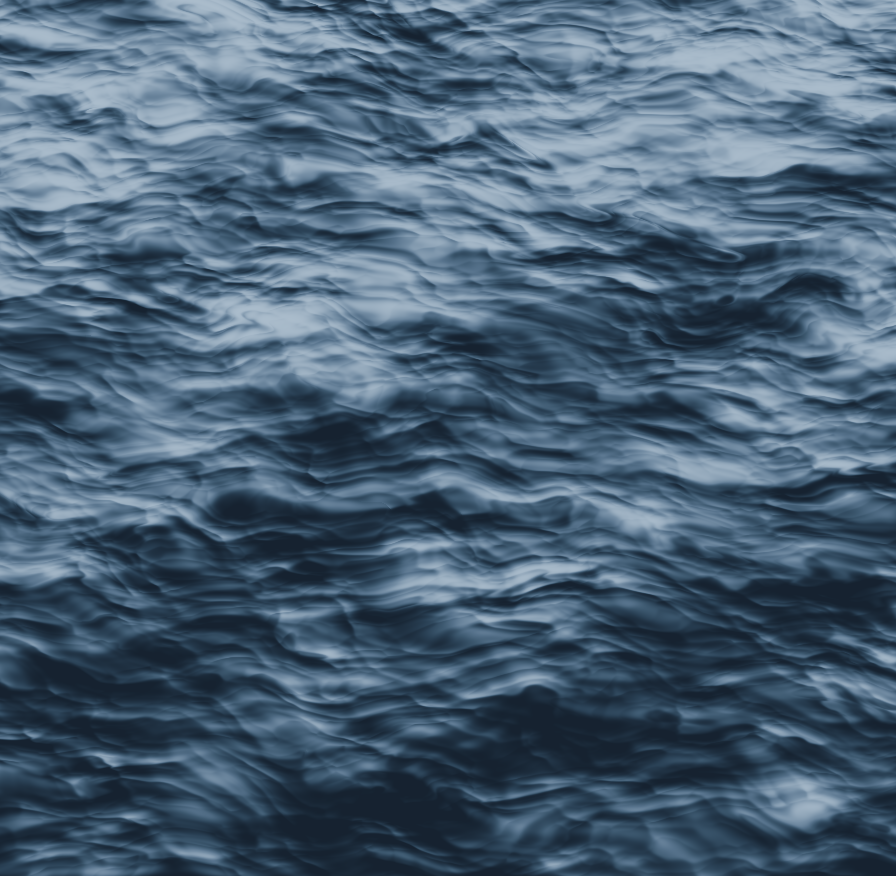
Write a WebGL 1 fragment shader that draws this texture.

```glsl
precision highp float;
uniform vec2 u_resolution;

// Water colours, from shadowed faces to reflected sky
const vec3 ABYSS = vec3(0.085, 0.135, 0.19);
const vec3 DEEP = vec3(0.16, 0.25, 0.33);
const vec3 SLATE = vec3(0.24, 0.35, 0.44);
const vec3 STEEL = vec3(0.34, 0.45, 0.55);
const vec3 MIST = vec3(0.46, 0.56, 0.65);
const vec3 SKY = vec3(0.67, 0.74, 0.80);

// Waves
const int OCTAVES = 5;
const vec2 LARGEST_WAVE = vec2(0.235, 0.100);
const float WAVE_SHRINK = 0.56;
const float CREST_SHARPNESS = 15.0;
const float CREST_SOFTENING = 0.84;
const float CREST_DRAG = 0.15;
const float CREST_TILT = 0.15;
const vec2 LIGHT = vec2(-0.30, -1.0);

// Swell and overall light
const float SWELL_PERIOD = 0.42;
const float SWELL_RISE = 0.65;
const float SWELL_START = 0.38;
const float SWELL_LIGHT = 0.50;
const float DISTANCE_LIGHT = 1.6;
const float CONTRAST = 1.95;

vec3 hash3(vec2 cell) {
  vec3 h = fract(cell.xyx * vec3(0.1031, 0.1030, 0.0973));
  h += dot(h, h.yxz + 33.33);
  return fract((h.xxy + h.yzz) * h.zyx);
}

mat2 rotation(float angle) {
  float c = cos(angle), s = sin(angle);
  return mat2(c, s, -s, c);
}

// Layered sines that bend the crests
vec2 bend(vec2 p) {
  vec2 w = vec2(sin(p.y * 13.0 + 2.0 * sin(p.x * 5.0)),
                sin(p.x * 9.0 + p.y * 6.0 + 1.3));
  w += 0.5 * vec2(sin(p.y * 31.0 - p.x * 11.0),
                  sin(p.x * 23.0 - p.y * 17.0 + w.x));
  w += 0.2 * vec2(sin(p.y * 67.0 + p.x * 29.0 + w.y),
                  sin(p.x * 53.0 + p.y * 37.0 + w.x));
  return w * vec2(0.014, 0.011);
}

// Slope of smooth cellular bowls: their shared rims are the crests
vec2 cellularSlope(vec2 p, float sharpness) {
  vec2 base = floor(p);
  vec2 slope = vec2(0.0);
  float total = 0.0;
  for (int j = -1; j <= 1; j++) {
    for (int i = -1; i <= 1; i++) {
      vec2 cell = base + vec2(float(i), float(j));
      vec3 h = hash3(cell + 71.0);
      vec2 offset = p - cell - h.xy;
      float weight = exp(-sharpness * dot(offset, offset));
      slope += weight * offset * (0.45 + 1.1 * h.z);
      total += weight;
    }
  }
  return slope / max(total, 1e-9);
}

// Light from all wave sizes, small waves riding on large ones
float waveLight(vec2 p) {
  vec2 size = LARGEST_WAVE;
  float patches = 0.5 + 0.5 * sin(p.x * 7.0 + 3.0 * sin(p.y * 8.0 + p.x * 4.0));
  float sharpness = CREST_SHARPNESS;
  float light = 0.0;
  for (int i = 0; i < OCTAVES; i++) {
    float n = float(i);
    float strength = 1.2 - 0.15 * (n - 1.6) * (n - 1.6);
    strength *= mix(1.0, 0.65 + 0.7 * patches, n / float(OCTAVES));
    float tilt = CREST_TILT * cos(n * 2.2);
    vec2 q = rotation(tilt) * p / size + n * vec2(17.3, 9.7);
    vec2 slope = cellularSlope(q, sharpness);
    light += strength * dot(slope, LIGHT);
    p += CREST_DRAG * slope * size;
    size *= WAVE_SHRINK;
    sharpness *= CREST_SOFTENING;
  }
  return light;
}

// Broad diagonal swell, wavering along its length
float swellLight(vec2 p) {
  float across = p.y - SWELL_START - SWELL_RISE * p.x;
  across += 0.03 * sin(p.x * 8.0 + 1.0) + 0.02 * sin(p.x * 17.0 - p.y * 9.0);
  return cos(6.2832 * across / SWELL_PERIOD);
}

// Blend between two colours over a range of tones
vec3 blendStop(vec3 below, vec3 above, float start, float end, float tone) {
  return mix(below, above, clamp((tone - start) / (end - start), 0.0, 1.0));
}

vec3 waterColour(float tone) {
  vec3 c = blendStop(ABYSS, DEEP, 0.04, 0.275, tone);
  c = blendStop(c, SLATE, 0.275, 0.48, tone);
  c = blendStop(c, STEEL, 0.48, 0.67, tone);
  c = blendStop(c, MIST, 0.67, 0.835, tone);
  return blendStop(c, SKY, 0.835, 1.0, tone);
}

void main() {
  vec2 p = gl_FragCoord.xy / u_resolution.y;
  // Waves shrink and flatten toward the far edge
  vec2 surface = vec2((p.x - 0.5) * (0.85 + 0.35 * p.y), p.y * (0.85 + 0.25 * p.y));
  float light = waveLight(surface + bend(surface));
  light += SWELL_LIGHT * swellLight(p) + DISTANCE_LIGHT * (p.y - 0.5);
  float tone = 1.0 / (1.0 + exp(-CONTRAST * light));
  gl_FragColor = vec4(waterColour(tone), 1.0);
}
```
